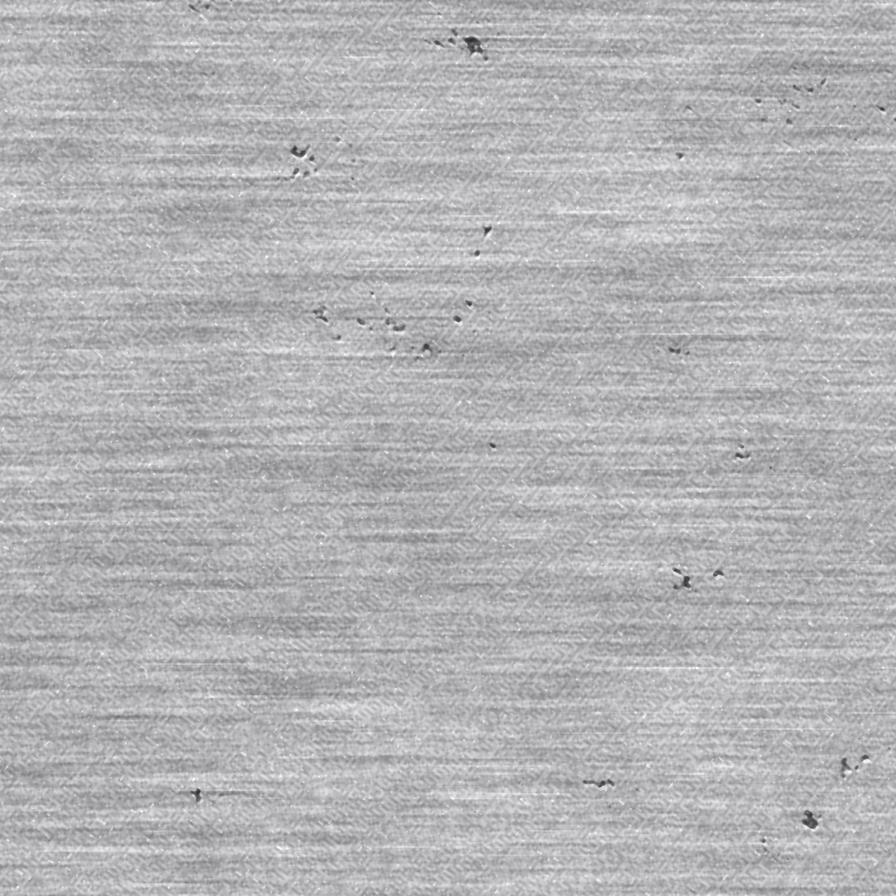
Reproduce this texture procedurally as a WebGL 2 fragment shader.

```glsl
#version 300 es
precision highp float;
// Brushed grey metal with fine horizontal streaks, grain and clustered dark pits.

#define BASE_TONE 0.709
#define TINT vec3(-0.002, -0.001, 0.006)
#define BLOTCH 0.10
#define STREAK_LONG 0.10
#define STREAK_FINE 0.13
#define STREAK_SHORT 0.10
#define GRAIN 0.20
#define SPARKLE 0.15
#define PIT_DEPTH 0.36
#define PIT_LEVEL 0.87
#define PIT_RIM 0.18
#define CLUSTERS 20

uniform vec2 u_resolution;
out vec4 fragColor;

float hash(vec2 p) {
    return fract(sin(dot(p, vec2(127.1, 311.7))) * 43758.5);
}

// Smooth value noise from 0 to 1
float noise(vec2 p) {
    vec2 cell = floor(p);
    vec2 f = fract(p);
    f = f * f * (3.0 - 2.0 * f);
    float low = mix(hash(cell), hash(cell + vec2(1.0, 0.0)), f.x);
    float high = mix(hash(cell + vec2(0.0, 1.0)), hash(cell + vec2(1.0, 1.0)), f.x);
    return mix(low, high, f.y);
}

// Noise layer centred on zero, with its own seed
float layer(vec2 uv, vec2 frequency, float seed) {
    return noise(uv * frequency + seed * vec2(17.3, 41.7)) - 0.5;
}

// Grain on a turned lattice, so that no grid shows
float grainLayer(vec2 uv, float frequency, float seed) {
    vec2 turned = mat2(0.8, 0.6, -0.6, 0.8) * uv;
    return layer(turned, vec2(frequency), seed);
}

// One row of brushing, shifted at random along its length
float brushRow(float x, float row, float seed) {
    float along = x + 50.0 * hash(vec2(row, seed));
    float f = fract(along);
    f = f * f * (3.0 - 2.0 * f);
    vec2 cell = vec2(floor(along), row + seed * 400.0);
    return mix(hash(cell), hash(cell + vec2(1.0, 0.0)), f) - 0.5;
}

// Thin streaks, blended between neighbouring rows
float streaks(vec2 uv, vec2 frequency, float seed) {
    vec2 p = uv * frequency;
    float row = floor(p.y);
    float f = smoothstep(0.1, 0.9, p.y - row);
    return mix(brushRow(p.x, row, seed), brushRow(p.x, row + 1.0, seed), f);
}

// Soft patches where corrosion gathers, denser to the right
float clusterMask(vec2 uv) {
    float mask = 0.0;
    for (int i = 0; i < CLUSTERS; i++) {
        float id = float(i) + 1.0;
        vec2 centre = vec2(pow(hash(vec2(id, 3.0)), 0.65), hash(vec2(id, 8.0)));
        float size = hash(vec2(id, 13.0));
        vec2 radius = mix(vec2(0.018, 0.015), vec2(0.08, 0.055), size * size);
        vec2 d = (uv - centre) / radius;
        float strength = mix(1.25, 0.75, size) * mix(0.65, 1.0, hash(vec2(id, 21.0)));
        mask = max(mask, strength * exp(-dot(d, d)));
    }
    return mask;
}

// Ragged pits, cut from noise where the mask raises it over the level
float pits(vec2 uv, float mask) {
    float ragged = 0.55 * layer(uv + 0.15 * uv.yx, vec2(65.0, 95.0), 5.0)
                 + 0.45 * grainLayer(uv, 180.0, 6.0) + 0.5;
    return smoothstep(PIT_LEVEL, PIT_LEVEL + 0.2, ragged + 0.38 * mask);
}

void main() {
    vec2 uv = gl_FragCoord.xy / u_resolution;

    // Broad uneven tone
    float tone = BASE_TONE;
    tone += BLOTCH * (0.65 * layer(uv, vec2(4.0, 7.0), 1.0)
                    + 0.35 * layer(uv, vec2(11.0, 23.0), 2.0));

    // Brushing
    tone += STREAK_LONG * streaks(uv, vec2(3.5, 150.0), 3.0);
    tone += STREAK_FINE * streaks(uv, vec2(10.0, 245.0), 4.0);
    tone += STREAK_SHORT * streaks(uv, vec2(50.0, 270.0), 7.0);
    tone += 0.10 * smoothstep(0.3, 0.5, streaks(uv, vec2(9.0, 220.0), 8.0));

    // Grain and bright specks
    tone += GRAIN * grainLayer(uv, 320.0, 9.0);
    tone += SPARKLE * smoothstep(0.33, 0.48, grainLayer(uv, 200.0, 10.0));

    // Pits with a lit lower edge
    float mask = clusterMask(uv);
    float pit = pits(uv, mask);
    float rim = max(pits(uv + vec2(-0.0015, 0.004), mask) - pit, 0.0);
    tone += PIT_RIM * rim - PIT_DEPTH * pit - 0.025 * mask;

    fragColor = vec4(clamp(vec3(tone) + TINT, 0.0, 1.0), 1.0);
}
```
